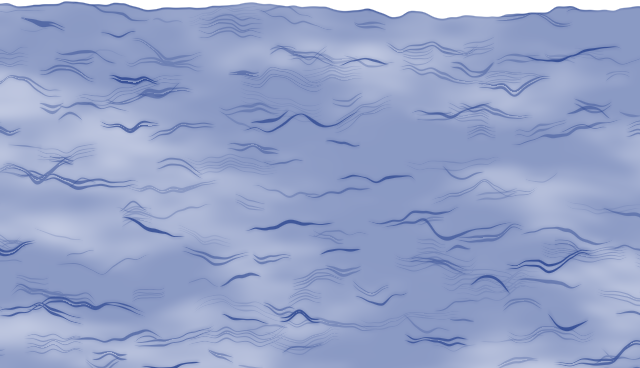
Write a Shadertoy shader that draws this texture.

```glsl
// A painted sea: a blue ground with soft pale patches, covered in wavy
// pen strokes. Each stroke is a tapered noise curve scattered on a jittered
// grid, and may repeat as parallel rows. A wavy surface meets a white sky.

const vec3 SKY = vec3(1.0);
const vec3 WATER = vec3(0.543, 0.603, 0.769);
const vec3 FOAM = vec3(0.77, 0.80, 0.89);
const vec3 INK = vec3(0.20, 0.30, 0.58);

float hash(vec2 p) {
    vec3 q = fract(p.xyx * 0.1031);
    q += dot(q, q.yzx + 33.33);
    return fract((q.x + q.y) * q.z);
}

float noise(vec2 p) {
    vec2 i = floor(p), f = fract(p);
    f = f * f * (3.0 - 2.0 * f);
    vec2 e = vec2(0.0, 1.0);
    return mix(mix(hash(i), hash(i + e.yx), f.x),
               mix(hash(i + e.xy), hash(i + e.yy), f.x), f.y);
}

// Soft, horizontally stretched patches
float patches(vec2 p) {
    p.y += 0.05 * noise(p * 4.0 + 7.0);
    return 0.55 * noise(p * vec2(2.8, 8.0) + 3.0)
         + 0.30 * noise(p * vec2(6.0, 15.0) + 21.0)
         + 0.15 * noise(p * vec2(13.0, 28.0) + 48.0);
}

float waveHeight(float x, float seed) {
    return 0.050 * (noise(vec2(x * 12.0, seed)) - 0.5)
         + 0.014 * (noise(vec2(x * 33.0, seed + 9.0)) - 0.5);
}

// Coverage of one tapered wavy stroke, repeated over parallel rows
float stroke(vec2 q, float halfLength, float halfWidth, float rows, float gap,
             float seed, float pixel) {
    float t = abs(q.x) / halfLength;
    if (t > 1.0) return 0.0;
    float y = waveHeight(q.x, seed);
    float slope = (waveHeight(q.x + 0.002, seed) - y) / 0.002;
    float offset = q.y - y;
    float row = clamp(floor(offset / gap + 0.5), 0.0, rows - 1.0);
    float wobble = gap * 0.9 * (noise(vec2(q.x * 22.0, seed + row * 5.0)) - 0.5);
    float d = abs(offset - row * gap - wobble) / sqrt(1.0 + slope * slope);
    float taper = 1.0 - t * t;
    float pressure = 0.35 + 1.1 * noise(vec2(q.x * 26.0, seed + 31.0));
    float width = halfWidth * taper * pressure;
    float line = clamp((width - d) / pixel + 0.5, 0.0, 1.0);
    float wash = 0.16 * (1.0 - smoothstep(0.0, 0.013, d));
    return max(line, wash) * smoothstep(0.0, 0.35, taper);
}

// Strokes scattered over a grid of cells; returns ink strength
float strokeLayer(vec2 p, vec2 cell, float halfWidth, float maxRows,
                  float density, vec2 strength, float seed, float pixel) {
    vec2 home = floor(p / cell);
    float ink = 0.0;
    for (int j = -1; j <= 1; j++) {
        for (int i = -1; i <= 1; i++) {
            vec2 id = home + vec2(i, j);
            vec2 key = id + seed;
            if (hash(key + 3.7) > density) continue;
            vec2 jitter = vec2(hash(key + 11.3), hash(key + 23.9));
            vec2 q = p - (id + jitter) * cell;
            q.y -= (hash(key + 41.1) - 0.5) * 0.28 * q.x;
            float size = hash(key + 57.7);
            float halfLength = cell.x * mix(0.16, 0.62, size * size);
            float rows = 1.0 + floor(maxRows * hash(key + 71.3));
            float gap = mix(0.007, 0.012, hash(key + 83.1));
            float pick = hash(key + 97.9);
            float line = stroke(q, halfLength, halfWidth, rows, gap,
                                floor(pick * 400.0), pixel);
            float power = mix(strength.x, strength.y, hash(key + 109.3));
            ink = max(ink, line * power);
        }
    }
    return ink;
}

float surfaceHeight(float x) {
    return 0.966 + 0.042 * (noise(vec2(x * 5.5, 2.0)) - 0.5)
                 + 0.022 * (noise(vec2(x * 15.0, 6.0)) - 0.5)
                 + 0.006 * (noise(vec2(x * 45.0, 8.0)) - 0.5);
}

void mainImage(out vec4 fragColor, in vec2 fragCoord) {
    vec2 p = fragCoord / iResolution.y;
    float pixel = 1.2 / iResolution.y;

    // Water with pale patches
    vec3 color = mix(WATER, FOAM, smoothstep(0.36, 0.94, patches(p)));

    // Faint hatching, medium strokes, then bold strokes
    float hatch = strokeLayer(p, vec2(0.26, 0.105), 0.0018, 5.0, 0.75,
                              vec2(0.12, 0.36), 130.0, pixel);
    float medium = strokeLayer(p + 0.07, vec2(0.22, 0.075), 0.0030, 2.0, 0.75,
                               vec2(0.20, 0.55), 260.0, pixel);
    float bold = strokeLayer(p + 0.19, vec2(0.31, 0.085), 0.0038, 2.0, 0.70,
                             vec2(0.45, 0.95), 390.0, pixel);
    color = mix(color, INK, hatch);
    color = mix(color, INK, medium);
    color = mix(color, INK, bold);

    // Uneven ink rim along the surface, and the sky above it
    float depth = surfaceHeight(p.x) - p.y;
    float rim = 1.0 - smoothstep(0.002, 0.008, depth);
    color = mix(color, INK, rim * mix(0.1, 0.7, noise(vec2(p.x * 9.0, 14.0))));
    color = mix(SKY, color, clamp(depth / pixel + 0.5, 0.0, 1.0));

    fragColor = vec4(color, 1.0);
}
```
